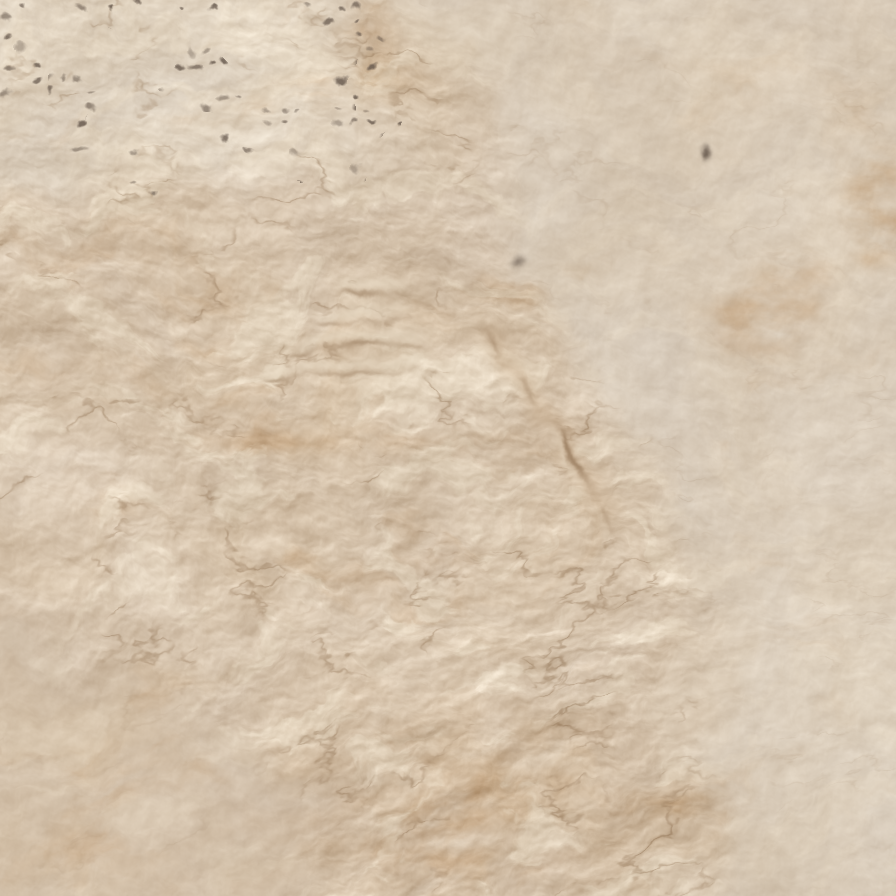
This texture is drawn by a Shadertoy shader. Its source:

```glsl
// Weathered beige limestone: a rugged, layered middle between smoother slabs.
// Warped gradient noise sets the tones, an embossed height field the relief;
// cream flakes, crevices, stains, ledges, a crack and dark pits lie on top.

#define CLAY   vec3(0.835, 0.762, 0.672)
#define SLAB   vec3(0.845, 0.789, 0.715)
#define CHALK  vec3(0.872, 0.823, 0.752)
#define CREAM  vec3(0.905, 0.850, 0.765)
#define DUST   vec3(0.825, 0.753, 0.664)
#define OCHRE  vec3(0.770, 0.648, 0.510)
#define CREVICE vec3(0.610, 0.500, 0.385)
#define PIT    vec3(0.400, 0.345, 0.300)
#define RELIEF 0.205
#define MOTTLE 0.062
#define LIGHT_STEP vec2(-0.0022, 0.0040)
#define PIT_CELLS 62.0

// Integer hash giving two values in 0..1
vec2 hash2(vec2 cell) {
    uvec2 v = uvec2(ivec2(cell)) * uvec2(1597334673u, 3812015801u);
    uint n = (v.x ^ v.y) * 1597334673u;
    n = (n ^ (n >> 15)) * 2246822519u;
    n ^= n >> 13;
    return vec2(float(n & 65535u), float(n >> 16)) / 65535.0;
}

float cornerSlope(vec2 cell, vec2 offset) {
    float angle = 6.28319 * hash2(cell).x;
    return dot(vec2(cos(angle), sin(angle)), offset);
}

float gradientNoise(vec2 p) {
    vec2 i = floor(p), f = p - i;
    vec2 u = f * f * f * (f * (f * 6.0 - 15.0) + 10.0);
    vec2 e = vec2(1.0, 0.0);
    return mix(mix(cornerSlope(i, f), cornerSlope(i + e, f - e), u.x),
               mix(cornerSlope(i + e.yx, f - e.yx), cornerSlope(i + 1.0, f - 1.0), u.x), u.y);
}

float fbm(vec2 p) {
    float sum = 0.0, gain = 1.0;
    for (int k = 0; k < 5; k++) {
        sum += gain * gradientNoise(p);
        p = mat2(1.94, 0.35, -0.35, 1.94) * p + 19.7;
        gain *= 0.53;
    }
    return sum;
}

// Coordinates stretched along the layers, which rise to the right lower down
vec2 strata(vec2 p) {
    float tilt = mix(0.25, -0.04, smoothstep(0.1, 0.65, p.y));
    return vec2(p.x, (p.y - tilt * (p.x - 0.4)) * 1.9);
}

float rockHeight(vec2 p, float rugged) {
    float layers = fbm(strata(p) * 11.0 + 3.0);
    float ridges = 1.0 - abs(fbm(strata(p) * 7.0 + 41.0)) * 1.6;
    float grain = fbm(p * 32.0 + 7.0);
    return rugged * (layers * 0.8 + ridges * 0.5) + grain * (0.17 + 0.13 * rugged);
}

float blob(vec2 p, vec2 centre, vec2 radius) {
    vec2 d = (p - centre) / radius;
    return exp(-dot(d, d));
}

float line(float d, float width) { return exp(-d * d / (width * width)); }

void mainImage(out vec4 fragColor, in vec2 fragCoord) {
    vec2 p = fragCoord / iResolution.xy;
    vec2 warp = vec2(fbm(p * 4.0 + 11.0), fbm(p * 4.0 + 57.0));
    vec2 ripple = vec2(fbm(p * 24.0 + 5.0), fbm(p * 24.0 + 81.0));
    vec2 q = p + warp * 0.085 + ripple * 0.012;
    vec2 fine = p + warp * 0.012 + ripple * 0.006;

    // Regions: right slab, dusty lower left corner, chalky upper left
    float slabEdge = min(0.55 + 0.45 * (0.78 - q.y), 0.77);
    float slab = smoothstep(-0.05, 0.06, q.x - slabEdge);
    float dust = (1.0 - smoothstep(-0.03, 0.03, q.y - 0.30 + 0.45 * q.x))
               * (1.0 - smoothstep(0.28, 0.36, q.x));
    float chalk = smoothstep(0.75, 0.83, q.y) * (1.0 - smoothstep(0.32, 0.52, q.x));
    float rugged = mix(1.0, 0.25, max(slab, dust)) * mix(1.0, 0.75, chalk);

    vec3 col = mix(CLAY, SLAB, slab);
    col = mix(col, DUST, dust);
    col = mix(col, CHALK, chalk * 0.8);
    col = mix(col, CHALK, 0.7 * blob(q, vec2(1.0, 0.17), vec2(0.12, 0.15)));

    // Ochre stains and warm or grey drift
    float stain = blob(q, vec2(0.50, 0.09), vec2(0.22, 0.12)) * 0.5
                + blob(q, vec2(0.98, 0.76), vec2(0.045, 0.035))
                + blob(q, vec2(0.86, 0.65), vec2(0.05, 0.04)) * 0.8
                + blob(q, vec2(0.40, 0.92), vec2(0.06, 0.07)) * 0.7
                + blob(fine, vec2(0.38, 0.508), vec2(0.18, 0.014)) * 0.7
                + smoothstep(0.1, 0.7, fbm(strata(q) * 5.0 + 90.0)) * 0.55 * (1.0 - slab * 0.5);
    col = mix(col, OCHRE, clamp(stain * (0.55 + 0.9 * fbm(strata(p) * 13.0)), 0.0, 0.75));
    col += vec3(0.25, 0.0, -0.45) * 0.03 * fbm(q * 6.0 + 33.0);

    // Cream flakes and short broken crevices
    float flake = smoothstep(0.08, 0.42, fbm(strata(q) * 9.0 + 130.0));
    col = mix(col, CREAM, flake * (0.12 + 0.5 * rugged));
    float gate = smoothstep(0.02, 0.35, fbm(p * 10.0 + 64.0));
    float seam = line(fbm(strata(fine) * 8.0 + 150.0), 0.045) * gate;
    col = mix(col, CREVICE, 0.42 * seam * rugged);

    // Mottling and embossed relief
    float tone = 0.7 * fbm(q * 5.0 + 70.0) + 0.5 * fbm(p * 42.0)
               + 0.8 * rugged * fbm(strata(q) * 9.0 + 25.0);
    float shade = rockHeight(fine, rugged) - rockHeight(fine + LIGHT_STEP, rugged);
    shade = clamp(shade, -0.6, 0.5);
    col += (tone * MOTTLE + shade * RELIEF) * vec3(0.88, 1.0, 1.10);

    // Stepped ledges: bright faces over thin shadows
    for (int k = 0; k < 4; k++) {
        float s = float(k);
        float d = fine.y - 0.665 + 0.028 * s - 0.02 * (fine.x - 0.4) - 0.008 * gradientNoise(p * 22.0 + s);
        float span = smoothstep(0.0, 0.03, fine.x - 0.37 + 0.03 * s)
                   * (1.0 - smoothstep(0.44, 0.47, fine.x - 0.008 * s));
        float wear = 0.7 + 1.4 * gradientNoise(p * 19.0 + 5.0 * s);
        col = mix(col, CREAM, 0.55 * span * line(d - 0.010, 0.007));
        col = mix(col, CREVICE, clamp(0.55 * span * wear, 0.0, 0.6) * line(d, 0.0032));
    }

    // Diagonal crack, bent and broken, with a bright rim
    vec2 start = vec2(0.545, 0.635), along = normalize(vec2(0.13, -0.205));
    vec2 rel = p - start + ripple * 0.009;
    float t = dot(rel, along);
    float side = dot(rel, vec2(-along.y, along.x)) + 0.013 * gradientNoise(vec2(t * 16.0, 3.5));
    float reach = smoothstep(-0.01, 0.02, t) * (1.0 - smoothstep(0.20, 0.30, t));
    float depth = reach * clamp(0.38 + 1.5 * gradientNoise(vec2(t * 15.0, 8.3)), 0.04, 0.8);
    col = mix(col, OCHRE, 0.3 * reach * line(side, 0.014));
    col = mix(col, CREAM, 0.5 * depth * line(side + 0.009, 0.005));
    col = mix(col, CREVICE, depth * line(side, 0.0045));

    // Clustered ragged pits in the chalk, and two lone ones
    vec2 grid = (p + ripple * 0.010) * PIT_CELLS;
    vec2 cell = floor(grid), rnd = hash2(cell + 300.0), place = hash2(cell + 700.0);
    vec2 d = (grid - cell - 0.35 - 0.3 * place) * vec2(0.75, 1.15);
    float radius = 0.10 + 0.20 * rnd.y * rnd.y;
    float chance = 0.42 * chalk * smoothstep(-0.3, 0.25, gradientNoise(p * 9.0 + 4.0));
    float pit = step(rnd.x, chance) * (1.0 - smoothstep(radius * 0.4, radius + 0.14, length(d)));
    pit *= 0.35 + 0.5 * place.x;
    pit = max(pit, 0.85 * blob(fine, vec2(0.787, 0.832), vec2(0.005, 0.006)));
    pit = max(pit, 0.6 * blob(fine, vec2(0.580, 0.712), vec2(0.009, 0.006)));
    col = mix(col, PIT, pit);

    fragColor = vec4(clamp(col, 0.0, 1.0), 1.0);
}
```
